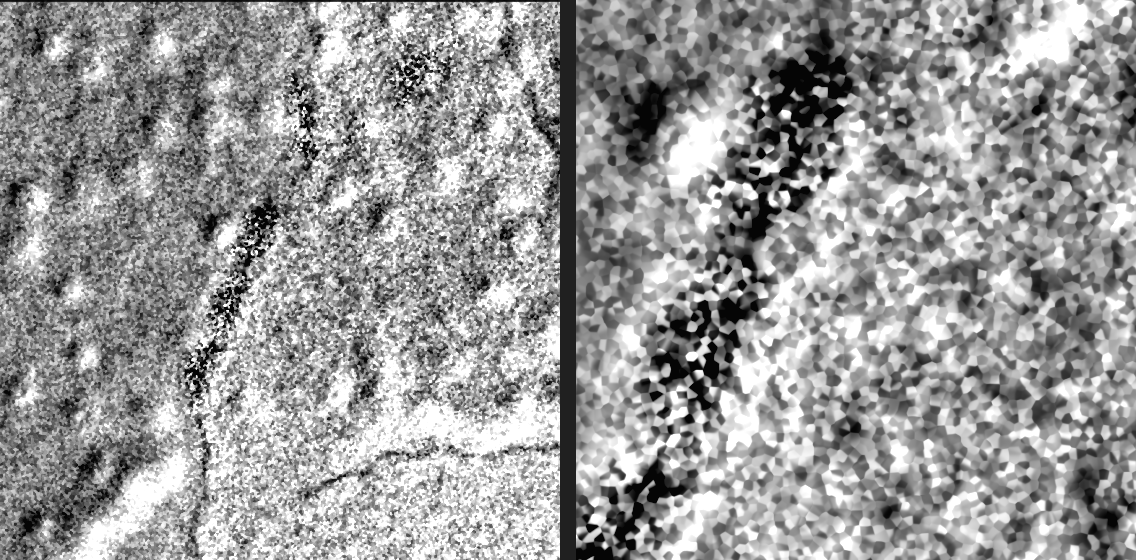
Left: the whole. Right: its middle third, enlarged.
A Shadertoy shader for this texture:

```glsl
// Grainy, side-lit grey terrain with small cratered cones, a crumbly trough and bright banks.

vec3 hash3(vec2 cell) {
    vec3 q = fract(cell.xyx * vec3(0.1031, 0.1030, 0.0973));
    q += dot(q, q.yxz + 33.33);
    return fract((q.xxy + q.yzz) * q.zyx);
}

// Cellular noise: random greys of nearby feature points, softly blended, centred on zero
float blobs(vec2 p) {
    vec2 cell = floor(p);
    float sum = 0.0, total = 0.0;
    for (int j = -1; j <= 1; j++)
    for (int i = -1; i <= 1; i++) {
        vec2 c = cell + vec2(i, j);
        vec3 rnd = hash3(c + 40.0);
        vec2 d = c + rnd.xy - p;
        float w = exp(-9.0 * dot(d, d));
        sum += w * rnd.z;
        total += w;
    }
    return sum / total - 0.5;
}

// Scattered domes with a small pit on top
float cones(vec2 p) {
    p *= 9.5;
    vec2 cell = floor(p);
    float h = 0.0;
    for (int j = -1; j <= 1; j++)
    for (int i = -1; i <= 1; i++) {
        vec2 c = cell + vec2(i, j);
        vec3 rnd = hash3(c + 7.0);
        float present = step(0.46, rnd.z);
        float radius = mix(0.19, 0.33, fract(rnd.z * 17.0));
        vec2 d = (c + 0.15 + 0.7 * rnd.xy - p) / radius;
        float r2 = dot(d, d);
        h += present * (exp(-r2) - 0.3 * exp(-9.0 * r2));
    }
    return h;
}

// Gaussian band around zero
float band(float d, float width) {
    return exp(-d * d / (width * width));
}

float height(vec2 p, float coneShare) {
    return coneShare * cones(p) + 0.45 * blobs(p * 13.0) + 0.2 * blobs(p * 34.0);
}

void mainImage(out vec4 fragColor, in vec2 fragCoord) {
    vec2 uv = fragCoord / iResolution.xy;

    // Layered sines bend all large outlines
    vec2 p = uv + 0.010 * sin(uv.yx * vec2(23.0, 19.0) + vec2(1.0, 4.0))
                + 0.005 * sin(uv.yx * vec2(61.0, 53.0) + uv * 31.0)
                + 0.009 * blobs(uv * 30.0);

    // Regional tone: dim left plain, lighter right side, pale lower right
    float troughX = mix(0.345, 0.55, smoothstep(0.25, 0.85, p.y));
    float fromTrough = p.x - troughX;
    float east = smoothstep(-0.06, 0.06, fromTrough);
    float pale = east * smoothstep(0.42, 0.12, p.y);
    float tone = 0.52 + 0.12 * east + 0.17 * pale + 0.16 * blobs(uv * 6.0);

    // Relief lit from the lower right
    float coneShare = 1.0 - 0.85 * smoothstep(0.26, 0.16, p.y) * east;
    vec2 toLight = 0.006 * normalize(vec2(1.0, -0.45));
    vec2 bent = uv + 0.004 * blobs(uv * 45.0);
    float slope = height(bent - toLight, coneShare) - height(bent + toLight, coneShare);
    tone += 1.15 * slope + 0.2 * coneShare * cones(bent);

    // Crumbly trough between pale flanks
    float patchy = smoothstep(-0.2, 0.15, blobs(uv * vec2(9.0, 13.0) + 3.0));
    float crumbs = band(fromTrough, 0.026) * patchy * smoothstep(0.05, 0.25, p.y);
    tone += 0.16 * band(abs(fromTrough) - 0.04, 0.018) - 0.28 * crumbs;
    tone -= 0.25 * band(fromTrough - 0.012, 0.006);

    // Rough dark hollows in the upper right
    float hollow = band(p.x - p.y + 0.12, 0.045) * band(p.x + p.y - 1.58, 0.16);
    hollow *= smoothstep(-0.25, 0.1, blobs(uv * 17.0 + 9.0));
    tone -= 0.33 * hollow;

    // Channel along the right edge with a bright rim
    float fromChannel = p.x - 0.985 + 0.085 * smoothstep(0.7, 1.0, p.y);
    float channelSpan = smoothstep(0.6, 0.68, p.y);
    tone += channelSpan * (0.25 * band(fromChannel + 0.028, 0.018) - 0.4 * band(fromChannel, 0.01));

    // Diagonal bank in the lower left, shadowed behind
    vec2 b = p - vec2(0.2, 0.08);
    float across = (b.x - b.y) * 0.707;
    float bankSpan = smoothstep(0.2, 0.1, abs(b.x + b.y) * 0.707);
    tone += bankSpan * (0.55 * band(across - 0.02, 0.032) - 0.3 * band(across + 0.055, 0.035));

    // Bank in the lower right above a dark crack
    float crack = p.y - 0.13 - 0.065 * smoothstep(0.5, 0.8, p.x);
    float crackSpan = smoothstep(0.52, 0.68, p.x);
    tone += crackSpan * (0.3 * band(crack - 0.04, 0.03) - 0.18 * band(crack - 0.1, 0.025));
    tone -= 0.45 * smoothstep(0.42, 0.62, p.x) * band(crack, 0.007);

    // Grain: fine crumbs, coarser specks and slanted streaks
    float rough = 0.75 + 0.25 * east + 1.3 * crumbs + 1.2 * hollow;
    vec2 slant = vec2(uv.x + uv.y, uv.y - uv.x);
    float grain = 0.68 * blobs(uv * 215.0) + 0.3 * blobs(uv * 105.0 + 5.0)
                + 0.26 * east * blobs(slant * vec2(38.0, 80.0));
    tone += rough * grain;

    // Thin dark strip at the top
    tone *= 1.0 - 0.9 * smoothstep(0.995, 0.998, uv.y);

    fragColor = vec4(vec3(clamp(tone, 0.02, 1.0)), 1.0);
}
```
